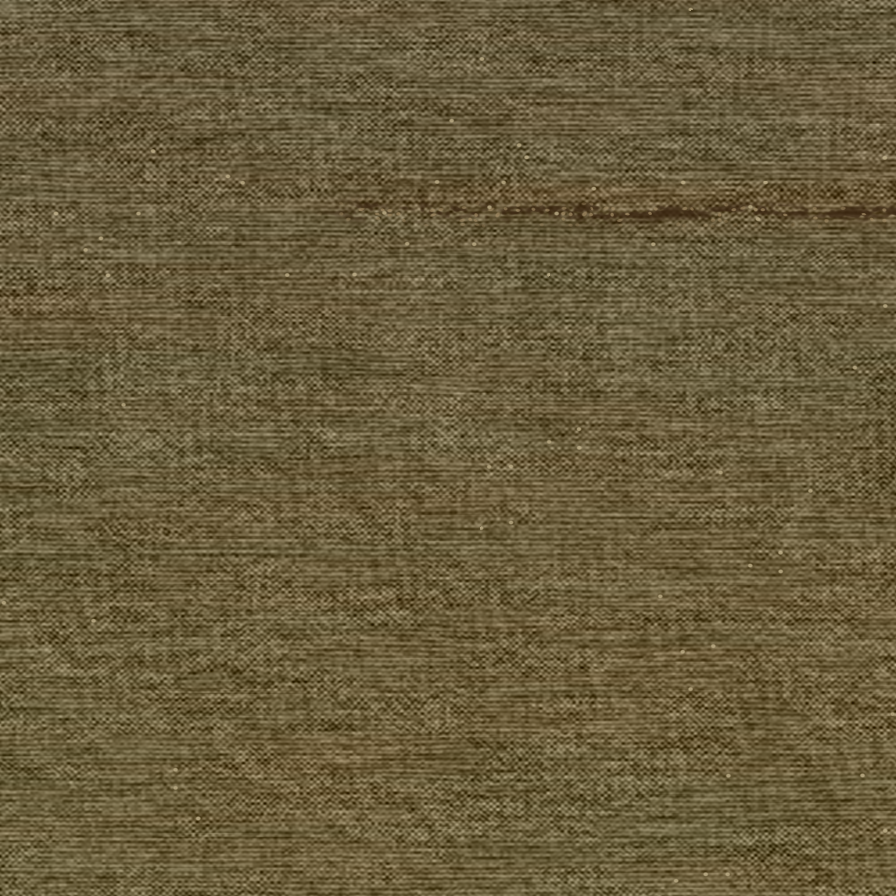
Write a three.js fragment shader that draws this texture.

```glsl
// Draws a fine olive-brown woven cloth with horizontal streaks and one dark, ragged slub.
varying vec2 vUv;

const float TAU = 6.2831853;
const vec3 CLOTH = vec3(0.414, 0.364, 0.238);
const vec3 SLUB_BROWN = vec3(0.22, 0.14, 0.06);
const vec3 FLECK_PALE = vec3(0.76, 0.70, 0.55);

float hash(vec2 p) {
  return fract(sin(dot(p, vec2(127.1, 311.7))) * 43758.5453);
}

// Smooth value noise, from -1 to 1.
float noise(vec2 p) {
  vec2 cell = floor(p);
  vec2 f = fract(p);
  f = f * f * (3.0 - 2.0 * f);
  float low = mix(hash(cell), hash(cell + vec2(1.0, 0.0)), f.x);
  float high = mix(hash(cell + vec2(0.0, 1.0)), hash(cell + vec2(1.0, 1.0)), f.x);
  return mix(low, high, f.y) * 2.0 - 1.0;
}

// Layered noise for clouds and ragged edges.
float fbm(vec2 p) {
  float sum = 0.0;
  float gain = 0.6;
  for (int i = 0; i < 3; i++) {
    sum += gain * noise(p);
    p = p * 2.1 + 17.3;
    gain *= 0.5;
  }
  return sum;
}

// Plain weave: checkered crossings that fade into horizontal ribs.
float weave(vec2 uv, vec2 threads, float checker) {
  vec2 drift = vec2(noise(uv * vec2(16.0, 50.0)), noise(uv * vec2(9.0, 30.0) + 5.0));
  vec2 phase = TAU * (uv * threads + 0.35 * drift);
  return checker * sin(phase.x) * sin(phase.y) + (0.6 - 0.35 * checker) * sin(phase.y * 1.25);
}

// Sparse small soft spots, one possible per grid cell.
float flecks(vec2 uv, vec2 grid, float chance) {
  vec2 p = uv * grid;
  vec2 cell = floor(p);
  vec2 centre = 0.43 + 0.14 * vec2(hash(cell + 3.1), hash(cell + 8.7));
  float spot = 1.0 - smoothstep(0.15, 0.43, length(fract(p) - centre));
  return spot * step(1.0 - chance, hash(cell + 41.0));
}

// Soft horizontal band around a height.
float band(float y, float centre, float width) {
  float d = (y - centre) / width;
  return exp(-d * d);
}

// Brightness offset of the yarn: weave, grain and long streaks.
float yarnShade(vec2 uv) {
  float patches = smoothstep(-0.35, 0.5, fbm(uv * vec2(14.0, 42.0) + 2.0));
  float shade = 0.115 * weave(uv, vec2(134.0, 140.0), mix(0.2, 1.0, patches));
  shade += 0.115 * mix(0.8, 1.15, patches) * noise(uv * vec2(250.0, 330.0));
  shade += 0.050 * noise(uv * vec2(60.0, 310.0) + 31.0);
  shade += 0.050 * noise(uv * vec2(13.0, 270.0) + 63.0);
  shade += 0.008 * noise(uv * vec2(2.5, 60.0) + 11.0);
  float thread = noise(uv * vec2(4.0, 230.0) + 90.0);
  float broken = 0.6 + 0.4 * noise(uv * vec2(130.0, 200.0) + 9.0);
  return shade + 0.09 * broken * (smoothstep(0.7, 1.0, thread) - smoothstep(0.65, 1.0, -thread));
}

// Broad colour drift: greyer green above, warmer below, with rusty clouds.
vec3 clothTint(vec2 uv) {
  float warmth = fbm(uv * vec2(3.0, 9.0) + 4.0) + 0.6 * noise(uv * vec2(5.0, 70.0));
  vec3 tint = vec3(0.011, -0.004, -0.005) * warmth;
  tint += mix(vec3(0.009, 0.005, -0.005), vec3(-0.011, -0.005, 0.007), smoothstep(0.1, 1.0, uv.y));
  return tint + 0.006 * fbm(uv * vec2(3.5, 14.0) + 20.0);
}

// Dark broken slub that starts left of the middle and runs to the right edge.
vec3 addSlub(vec3 colour, vec2 uv) {
  float centre = 0.764 + 0.002 * noise(vec2(uv.x * 14.0, 2.0));
  float reach = smoothstep(0.34, 0.41, uv.x);
  float body = band(uv.y, centre, 0.010 + 0.003 * noise(vec2(uv.x * 17.0, 7.0)));
  float dashes = 0.55 * noise(uv * vec2(55.0, 210.0)) + 0.35 * noise(uv * vec2(17.0, 120.0) + 6.0);
  float grain = 0.35 * noise(uv * vec2(210.0, 290.0) + 13.0);
  float core = smoothstep(0.15, 0.85, 0.45 + dashes + grain) * body * reach;
  float halo = band(uv.y, 0.778, 0.026) * smoothstep(0.2, 0.75, uv.x);
  colour += halo * vec3(0.010, -0.012, -0.022);
  colour = mix(colour, SLUB_BROWN, 0.85 * core);
  float frayed = flecks(uv + 0.002 * noise(uv * 90.0), vec2(125.0, 165.0), 0.20);
  frayed *= band(uv.y, centre - 0.002, 0.014) * reach;
  return mix(colour, FLECK_PALE - vec3(0.12, 0.15, 0.15), 0.75 * frayed);
}

void main() {
  vec3 colour = CLOTH + clothTint(vUv) + yarnShade(vUv);
  colour = addSlub(colour, vUv);

  // Pale flecks, gathered in loose groups and more frequent near the slub.
  float groups = smoothstep(0.0, 0.6, noise(vUv * vec2(7.0, 22.0) + 55.0));
  float nearSlub = band(vUv.y, 0.80, 0.1);
  float pale = flecks(vUv, vec2(120.0, 145.0), 0.003 + 0.006 * nearSlub + groups * (0.008 + 0.03 * nearSlub));
  colour = mix(colour, FLECK_PALE, 0.8 * pale);

  gl_FragColor = vec4(clamp(colour, 0.0, 1.0), 1.0);
}
```
